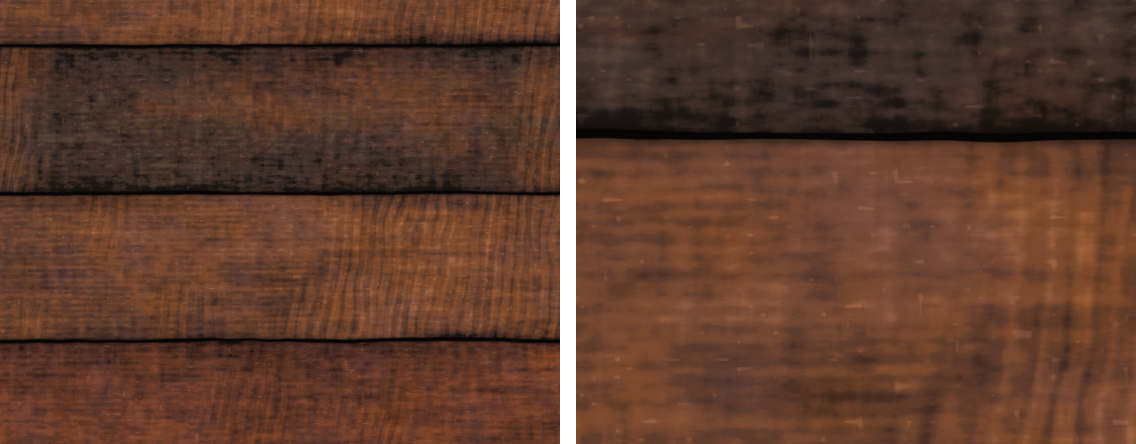
Left, the full canvas; right, a detail of the centre.
Give the GLSL for this texture, as a WebGL 1 fragment shader.

```glsl
precision highp float;
// Weathered horizontal timber boards: three board heights fill the canvas.
// Layered stretched noise gives grain and stains; warped sine waves give
// fine saw lines and upright chatter ridges; dark seams divide the boards.
uniform vec2 u_resolution;

#define BOARD_HEIGHT 0.332
#define SEAM_OFFSET 0.233
#define SEAM_HALF_WIDTH 0.0030
#define SEAM_WOBBLE 0.018
#define SAW_LINES 76.0
#define RIDGES 37.0
#define RIDGE_LEAN 0.13
#define CHARRED_BOARD 1.0
#define GRAIN_CONTRAST 0.55

const float TAU = 6.28318;

float hash(vec2 p) {
  vec3 h = fract(p.xyx * vec3(0.1031, 0.1030, 0.0973));
  h += dot(h, h.yzx + 33.33);
  return fract((h.x + h.y) * h.z);
}

float noise(vec2 p) {
  vec2 i = floor(p), f = fract(p);
  f = f * f * (3.0 - 2.0 * f);
  return mix(mix(hash(i), hash(i + vec2(1.0, 0.0)), f.x),
             mix(hash(i + vec2(0.0, 1.0)), hash(i + 1.0), f.x), f.y);
}

// Layered noise centred on zero.
float fbm(vec2 p) {
  float sum = 0.0, amp = 0.5;
  for (int i = 0; i < 5; i++) {
    sum += amp * (noise(p) - 0.5);
    p = p * 2.03 + 17.7;
    amp *= 0.5;
  }
  return sum;
}

// Colour ramp from sooty brown to worn tan.
vec3 woodRamp(float t) {
  vec3 c = mix(vec3(0.11, 0.08, 0.07), vec3(0.27, 0.18, 0.15), smoothstep(0.0, 0.27, t));
  c = mix(c, vec3(0.36, 0.235, 0.18), smoothstep(0.25, 0.45, t));
  c = mix(c, vec3(0.46, 0.29, 0.20), smoothstep(0.43, 0.66, t));
  return mix(c, vec3(0.59, 0.39, 0.27), smoothstep(0.64, 0.98, t));
}

void main() {
  vec2 p = gl_FragCoord.xy / u_resolution.y;
  float pixel = 1.0 / u_resolution.y;

  // Board index and height within the board.
  float wobble = SEAM_WOBBLE * (noise(p * vec2(4.0, 3.0)) - 0.5)
               + 0.008 * (noise(p * vec2(23.0, 4.0)) - 0.5);
  float row = (p.y - SEAM_OFFSET) / BOARD_HEIGHT + wobble;
  float board = floor(row);
  float v = row - board;
  float above = v * BOARD_HEIGHT;
  float below = (1.0 - v) * BOARD_HEIGHT;
  float charred = 1.0 - min(abs(board - CHARRED_BOARD), 1.0);
  float lower = step(board, -0.5);
  float pale = (1.0 - charred) * (1.0 - lower);
  vec2 q = p + (board + 3.0) * vec2(7.31, 3.17);

  // Stains, long fibres and fine crossed grain.
  float cloud = fbm(q * vec2(3.5, 8.0));
  float fibre = fbm(q * vec2(7.0, 65.0));
  float weave = fbm(q * vec2(70.0, 22.0));
  float grain = fbm(q * vec2(60.0, 130.0));
  float tone = 0.60 - 0.10 * lower - 0.06 * charred + 0.55 * cloud
             + GRAIN_CONTRAST * (0.75 * fibre + 0.6 * weave + 0.7 * grain);

  // Upright ridges: strong on the right of pale boards, patchy elsewhere.
  float patchy = smoothstep(0.62, 0.82, noise(q * vec2(6.0, 5.0)));
  float rightSide = smoothstep(0.66, 0.86, p.x + 0.5 * fbm(q * 4.0));
  float sides = 1.0 - smoothstep(0.02, 0.14, p.x) + smoothstep(1.12, 1.22, p.x);
  float ridgeMask = clamp(pale * rightSide + charred * sides + 0.75 * patchy * (1.0 - charred), 0.0, 1.0);
  float phase = (p.x - RIDGE_LEAN * p.y) * RIDGES + 2.4 * fbm(q * vec2(7.0, 5.0));
  float ridge = sin(TAU * phase) + 0.4 * sin(TAU * phase * 2.3 + 1.0);
  float worn = 0.35 + 0.9 * noise(q * vec2(28.0, 14.0));
  tone += 0.105 * ridge * ridgeMask * worn;

  // Fine horizontal saw lines, fading in and out.
  float saw = sin(TAU * (p.y * SAW_LINES + 1.2 * fbm(q * vec2(3.0, 6.0))));
  float sawMask = (1.0 - 0.7 * ridgeMask) * (0.3 + noise(q * vec2(9.0, 7.0)));
  tone += saw * sawMask * mix(0.055, 0.025, max(charred, lower));

  // Soot on the charred board leaves a warm bare area near its middle.
  vec2 bare = (vec2(p.x, v) - vec2(0.76, 0.62)) / vec2(0.40, 0.27);
  float warm = exp(-dot(bare, bare)) + 0.6 * sides;
  float soot = charred * smoothstep(0.05, 0.85, 0.64 + 1.7 * cloud + 0.7 * fibre - 0.50 * warm);
  tone -= 0.34 * soot;

  // Rounded board edges, a deeper shadow at the lower right, a worn top lip.
  float edgeStain = 0.6 + 0.8 * noise(q * vec2(9.0, 3.0));
  float lip = (below - 0.011) / 0.004;
  tone -= 0.25 * edgeStain * exp(-above / 0.026);
  tone -= 0.24 * edgeStain * exp(-below / 0.038);
  tone -= 0.30 * pale * smoothstep(0.82, 0.98, p.x) * exp(-above * above / 0.0006);
  tone += 0.13 * exp(-lip * lip) * noise(q * vec2(25.0, 9.0));

  // Amber and violet tints, sparse bright flecks.
  vec3 colour = woodRamp(clamp(tone, 0.0, 1.0));
  float violet = clamp(0.5 + 1.6 * fbm(q * vec2(13.0, 17.0) + 5.0) - 0.25 * ridgeMask, 0.0, 1.0);
  colour *= mix(vec3(1.07, 0.99, 0.83), vec3(0.97, 0.97, 1.10), violet);
  colour *= mix(vec3(1.0), vec3(1.02, 0.92, 0.90), lower);
  colour = mix(colour, dot(colour, vec3(0.4, 0.4, 0.2)) * vec3(1.12, 0.98, 0.87), 0.5 * soot);
  float fleck = smoothstep(0.87, 0.98, noise(q * vec2(110.0, 150.0)));
  colour += 0.08 * fleck * vec3(1.0, 0.75, 0.5);

  // Black gap and its soft contact shadow.
  float gap = min(above, below);
  float halfWidth = SEAM_HALF_WIDTH * (0.55 + 0.8 * noise(p * vec2(7.0, 3.0)));
  colour *= 1.0 - 0.55 * exp(-gap / 0.006);
  float seam = 1.0 - smoothstep(halfWidth - pixel, halfWidth + 1.5 * pixel, gap);
  gl_FragColor = vec4(mix(colour, vec3(0.025, 0.018, 0.016), seam), 1.0);
}
```
